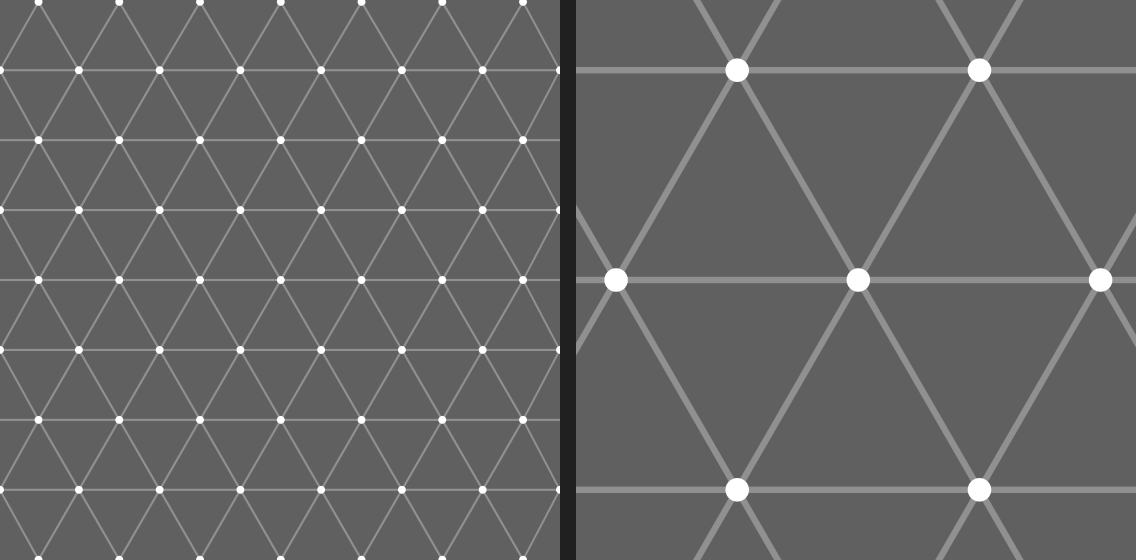
Left, the full canvas; right, a detail of the centre.
A WebGL 2 fragment shader for this pattern:

```glsl
#version 300 es
precision highp float;
// Triangular lattice of thin grey lines with a white dot on every node.
// Three families of parallel lines, 60 degrees apart, make the triangles;
// the outer cells are bent slightly so that border nodes sit on the edge.

uniform vec2 u_resolution;
out vec4 fragColor;

const vec3 BACKGROUND = vec3(0.376);
const vec3 LINE_COLOR = vec3(0.565);
const vec3 DOT_COLOR = vec3(1.0);

const float SIDE = 0.1442;               // triangle side
const float ROW = SIDE * 0.8660254;      // triangle height
const vec2 CENTER = vec2(0.5014, 0.5);   // node at the lattice origin
const float LINE_HALF_WIDTH = 0.0019;
const float DOT_RADIUS = 0.0070;
const float LAST_ROW = 3.5;              // horizontal lines stop inside this
const vec2 NODE_MAX = vec2(1.0, 0.9967); // upper limit of node positions

// Coverage of a shape of the given half size, one pixel of smoothing.
float coverage(float dist, float halfSize, float pixel) {
    return clamp((halfSize - dist) / pixel + 0.5, 0.0, 1.0);
}

// Distance to the nearest of evenly spaced parallel lines.
float lineDistance(vec2 p, vec2 normal, float spacing) {
    float t = dot(p, normal) / spacing;
    return abs(t - round(t)) * spacing;
}

// Stretches the outer cells, to pull their border nodes onto the canvas.
vec2 bendBorder(vec2 uv) {
    float left = max(0.069 - uv.x, 0.0) * 0.043;
    float right = max(uv.x - 0.934, 0.0) * 0.098;
    float top = max(uv.y - 0.875, 0.0) * 0.025;
    return uv + vec2(right - left, top);
}

// Nearest lattice node, with odd rows shifted by half a side.
vec2 nearestNode(vec2 p, float side, float rowHeight) {
    float row = round(p.y / rowHeight);
    float shift = 0.5 * mod(row, 2.0);
    float column = round(p.x / side - shift);
    return vec2((column + shift) * side, row * rowHeight);
}

void main() {
    vec2 uv = gl_FragCoord.xy / u_resolution;
    float pixel = 1.0 / min(u_resolution.x, u_resolution.y);
    vec2 p = bendBorder(uv) - CENTER;

    // Lines: two slanted families and the inner horizontals
    float rising = lineDistance(p, vec2(0.8660254, -0.5), ROW);
    float falling = lineDistance(p, vec2(0.8660254, 0.5), ROW);
    float level = lineDistance(p, vec2(0.0, 1.0), ROW);
    float lines = coverage(min(rising, falling), LINE_HALF_WIDTH, pixel);
    float inside = step(abs(p.y), LAST_ROW * ROW);
    lines = max(lines, inside * coverage(level, LINE_HALF_WIDTH, pixel));

    // Dots, held within the canvas
    vec2 node = clamp(CENTER + nearestNode(p, SIDE, ROW), vec2(0.0), NODE_MAX);
    float dots = coverage(length(uv - node), DOT_RADIUS, pixel);

    vec3 color = mix(BACKGROUND, LINE_COLOR, lines);
    color = mix(color, DOT_COLOR, dots);
    fragColor = vec4(color, 1.0);
}
```
